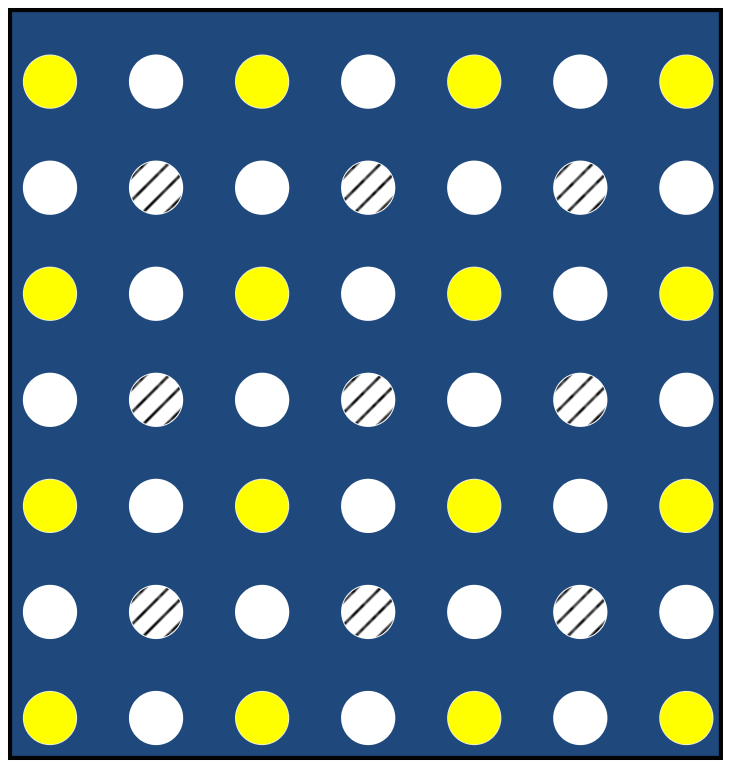
A WebGL 1 fragment shader for this pattern:

```glsl
precision highp float;

uniform vec2 u_resolution;

// Lengths are fractions of the canvas height
const vec2 PANEL_MIN = vec2(0.0104, 0.0104);
const vec2 PANEL_MAX = vec2(0.9414, 0.9896);
const float FRAME_WIDTH = 0.0054;

const float DOT_COUNT = 7.0;
const vec2 FIRST_DOT = vec2(0.0651, 0.0651);
const float DOT_PITCH = 0.1381;
const float DOT_RADIUS = 0.0353;
const float RIM_WIDTH = 0.0012;

const float HATCH_PITCH = 0.0215;
const float HATCH_WIDTH = 0.0036;
const float HATCH_SOFTNESS = 0.0012;
const float BEAD_LENGTH = 0.0055;
const float INK_MIN = 0.68;
const float INK_MAX = 1.0;

const vec3 PAPER = vec3(1.0);
const vec3 BLUE = vec3(0.12, 0.285, 0.49);
const vec3 YELLOW = vec3(1.0, 1.0, 0.0);
const vec3 INK = vec3(0.01);
const vec3 RIM = vec3(0.92, 0.94, 0.84);

float hash(vec2 p) {
  return fract(sin(dot(p, vec2(127.1, 311.7))) * 43758.5453);
}

// Smooth one-dimensional noise, with a separate sequence per seed
float noise(float x, float seed) {
  float cell = floor(x);
  float t = smoothstep(0.0, 1.0, x - cell);
  return mix(hash(vec2(cell, seed)), hash(vec2(cell + 1.0, seed)), t);
}

// Coverage of the inside of a signed distance, over one pixel
float fill(float dist, float pixel) {
  return clamp(0.5 - dist / pixel, 0.0, 1.0);
}

float boxDistance(vec2 p, vec2 low, vec2 high) {
  vec2 d = abs(p - 0.5 * (low + high)) - 0.5 * (high - low);
  return length(max(d, 0.0)) + min(max(d.x, d.y), 0.0);
}

// Rising diagonal strokes with uneven ink, the same down each column
float hatch(vec2 p, float column, float pixel) {
  float across = (p.x - p.y) * 0.70711;
  float along = (p.x + p.y) * 0.70711;
  float stroke = floor(across / HATCH_PITCH);
  float dist = abs(across - (stroke + 0.5) * HATCH_PITCH) - 0.5 * HATCH_WIDTH;
  float ink = noise(along / BEAD_LENGTH, stroke + 17.0 * column);
  return fill(dist, pixel + HATCH_SOFTNESS) * mix(INK_MIN, INK_MAX, ink);
}

void main() {
  vec2 p = gl_FragCoord.xy / u_resolution.y;
  float pixel = 1.0 / u_resolution.y;

  // Framed panel
  float panel = boxDistance(p, PANEL_MIN, PANEL_MAX);
  vec3 color = mix(PAPER, INK, fill(panel, pixel));
  color = mix(color, BLUE, fill(panel + FRAME_WIDTH, pixel));

  // Nearest dot of the grid
  vec2 index = floor((p - FIRST_DOT) / DOT_PITCH + 0.5);
  index = clamp(index, 0.0, DOT_COUNT - 1.0);
  vec2 local = p - FIRST_DOT - index * DOT_PITCH;
  float dotDist = length(local) - DOT_RADIUS;

  // Even row and column: yellow; both odd: hatched; otherwise white
  vec2 odd = mod(index, 2.0);
  vec3 dotColor = PAPER;
  if (odd.x + odd.y < 0.5) {
    dotColor = mix(RIM, YELLOW, fill(dotDist + RIM_WIDTH, pixel));
  } else if (odd.x + odd.y > 1.5) {
    float ink = hatch(local, index.x, pixel) * fill(dotDist + RIM_WIDTH, pixel);
    dotColor = mix(PAPER, INK, ink);
  }
  color = mix(color, dotColor, fill(dotDist, pixel));

  gl_FragColor = vec4(color, 1.0);
}
```
